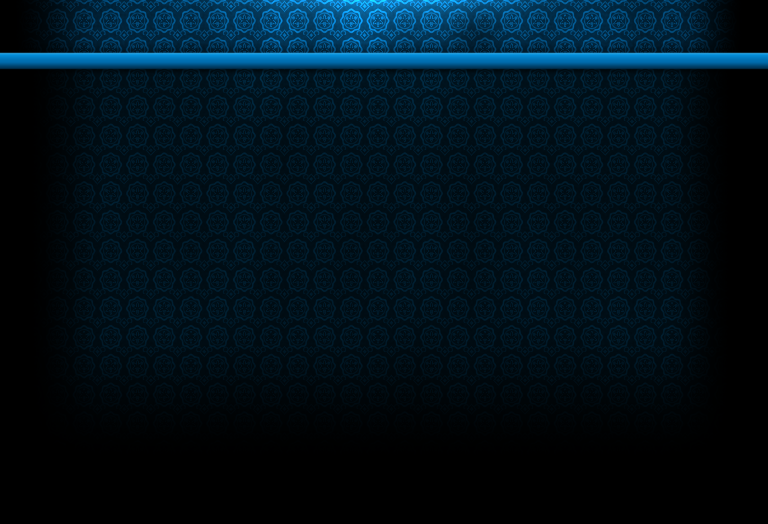
Reproduce this background procedurally as a WebGL 2 fragment shader.

```glsl
#version 300 es
precision highp float;
// A dark blue damask wall under a lit header strip and a glossy horizontal bar.
// A mirrored ornament made of distance functions repeats over the wall; soft
// masks fade it to black, and gradient noise varies the light.

#define BAR_TOP 0.1010
#define BAR_BOTTOM 0.1315
#define CELL vec2(0.0510, 0.0549)
#define CELL_ORIGIN vec2(-0.0114, 0.5760)
#define WALL_COLOR vec3(0.001, 0.082, 0.130)
#define HEADER_COLOR vec3(0.006, 0.235, 0.385)
#define GLOW_COLOR vec3(0.085, 0.370, 0.540)
#define ORNAMENT_DEPTH 0.85

uniform vec2 u_resolution;
out vec4 outColor;

vec2 hashGradient(vec2 cell) {
  vec2 q = vec2(dot(cell, vec2(127.1, 311.7)), dot(cell, vec2(269.5, 183.3)));
  return 2.0 * fract(sin(q) * 43758.5) - 1.0;
}

float gradientNoise(vec2 p) {
  vec2 i = floor(p), f = fract(p);
  vec2 w = f * f * f * (f * (f * 6.0 - 15.0) + 10.0);
  vec2 e = vec2(0.0, 1.0);
  float low = mix(dot(hashGradient(i), f),
                  dot(hashGradient(i + e.yx), f - e.yx), w.x);
  float high = mix(dot(hashGradient(i + e.xy), f - e.xy),
                   dot(hashGradient(i + e.yy), f - e.yy), w.x);
  return mix(low, high, w.y);
}

// Antialiased line of the given half width around distance zero
float stroke(float d, float halfWidth, float aa) {
  return 1.0 - smoothstep(halfWidth - aa, halfWidth + aa, abs(d));
}

float disc(vec2 p, float radius, float aa) {
  return 1.0 - smoothstep(-aa, aa, length(p) - radius);
}

// One mirrored damask tile; q spans -0.5 to 0.5 on both axes
float ornament(vec2 q, float aa) {
  vec2 m = vec2(abs(q.x), q.y);
  float r = length(q), angle = atan(m.x, m.y);

  // Scalloped medallion with an inner crown of petals
  float ink = stroke(r - 0.37 - 0.025 * cos(8.0 * angle), 0.032, aa);
  ink = max(ink, 0.7 * stroke(r - 0.27, 0.02, aa));
  float petals = r - 0.14 - 0.06 * cos(6.0 * angle);
  ink = max(ink, 0.8 * stroke(petals, 0.025, aa));

  // Leaf curls and a small bud inside
  ink = max(ink, 0.8 * disc(m - vec2(0.16, 0.10), 0.055, aa));
  ink = max(ink, 0.7 * disc(q + vec2(0.0, 0.10), 0.055, aa));

  // Corner diamonds and scrolls joining the medallions
  vec2 corner = 0.5 - abs(q);
  float diamond = corner.x + corner.y;
  ink = max(ink, 0.7 * stroke(diamond - 0.17, 0.025, aa));
  ink = max(ink, 0.8 * (1.0 - smoothstep(-aa, aa, diamond - 0.07)));
  float scroll = length(m - vec2(0.30, -0.43)) - 0.085;
  ink = max(ink, 0.7 * stroke(scroll, 0.022, aa));
  return ink;
}

void main() {
  // Height units, x measured from the centre line, depth from the top edge
  vec2 p = gl_FragCoord.xy / u_resolution.y;
  p.x -= 0.5 * u_resolution.x / u_resolution.y;
  float x = gl_FragCoord.x / u_resolution.x;
  float depth = 1.0 - p.y;
  float pixel = 1.0 / u_resolution.y;

  // Repeated ornament, as a relief around the mean brightness
  vec2 tile = fract((p - CELL_ORIGIN) / CELL + 0.5) - 0.5;
  float ink = ornament(tile, max(0.02, 0.65 * pixel / CELL.x));
  float relief = 1.0 + ORNAMENT_DEPTH * (ink - 0.40);
  float grain = gradientNoise(p * 190.0);
  relief *= 1.0 + 0.22 * grain;

  // Wall: fades at the sides and the bottom, slightly lit below the bar
  float sides = smoothstep(0.035, 0.15, x) * (1.0 - smoothstep(0.86, 0.955, x));
  float floorFade = 1.0 - smoothstep(0.60, 0.885, depth);
  float patches = 1.0 + 0.22 * gradientNoise(p * vec2(9.0, 4.0) + 3.0);
  float spill = exp(-pow(p.x / 0.42, 2.0) - (depth - BAR_BOTTOM) / 0.09);
  vec3 wall = WALL_COLOR * (0.92 + 0.55 * spill) * patches * relief;
  wall *= sides * floorFade;
  wall *= mix(0.45, 1.0, smoothstep(BAR_BOTTOM, BAR_BOTTOM + 0.012, depth));

  // Header: streaked light with a bright glow at the top centre
  float headerSides = smoothstep(0.015, 0.15, x) * (1.0 - smoothstep(0.87, 0.97, x));
  float streaks = 1.0 + 0.45 * gradientNoise(vec2(p.x * 11.0, p.y * 3.0));
  float shade = exp(-pow((p.x - 0.18) / 0.06, 2.0) - pow((depth - 0.065) / 0.05, 2.0));
  float glow = exp(-pow(p.x / 0.24, 2.0) - depth / 0.035);
  float haze = exp(-pow(p.x / 0.38, 2.0));
  vec3 header = HEADER_COLOR * (0.78 + 0.45 * haze) * streaks * relief;
  header *= 1.0 - 0.45 * shade;
  header = header * headerSides + GLOW_COLOR * glow * mix(1.0, relief, 0.4);
  header *= mix(1.0, 0.65, smoothstep(BAR_TOP - 0.025, BAR_TOP, depth));

  // Glossy bar: bright upper lip, saturated body, dark lower edge
  float along = clamp((depth - BAR_TOP) / (BAR_BOTTOM - BAR_TOP), 0.0, 1.0);
  vec3 bar = mix(vec3(0.02, 0.57, 0.87), vec3(0.0, 0.43, 0.69), smoothstep(0.0, 0.55, along));
  bar = mix(bar, vec3(0.0, 0.20, 0.33), smoothstep(0.5, 1.0, along));
  bar += vec3(0.16, 0.12, 0.08) * (1.0 - smoothstep(0.0, 0.14, along));

  vec3 color = mix(header, bar, smoothstep(-pixel, pixel, depth - BAR_TOP));
  color = mix(color, wall, smoothstep(-pixel, pixel, depth - BAR_BOTTOM));
  outColor = vec4(clamp(color, 0.0, 1.0), 1.0);
}
```
